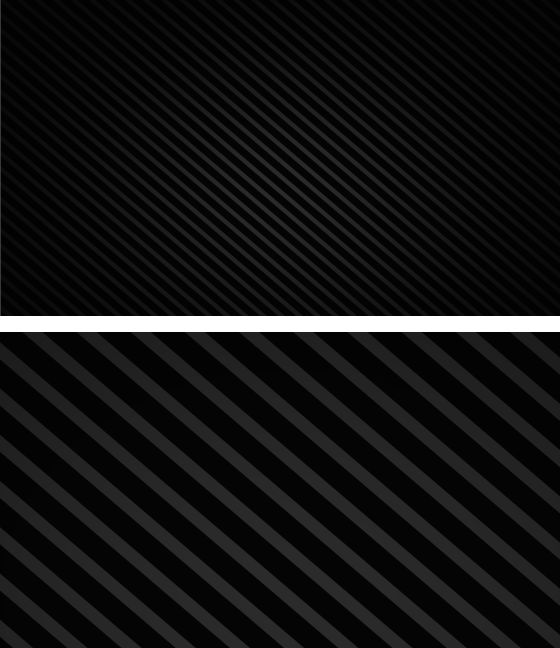
Top: the whole. Bottom: its middle third, enlarged.
Give the GLSL for this pattern, as a WebGL 2 fragment shader.

```glsl
#version 300 es
precision highp float;
// Dark diagonal pinstripes lit by a soft glow just below the centre.

uniform vec2 u_resolution;
out vec4 fragColor;

const vec2 REPEATS = vec2(31.0, 20.5);     // stripes across and down
const float STRIPE_PHASE = 0.594;          // shift, in periods
const float STRIPE_DUTY = 0.37;            // lit fraction of each period
const vec2 GLOW_CENTRE = vec2(0.505, 0.40);
const vec2 GLOW_SCALE = vec2(1.0, 0.75);
const float GLOW_FALLOFF = 9.0;
const vec3 STRIPE_DIM = vec3(0.030);
const vec3 STRIPE_LIT = vec3(0.168);
const vec3 GROUND_DIM = vec3(0.006);
const vec3 GROUND_LIT = vec3(0.016);
const vec3 RIM_COLOUR = vec3(0.30);
const float RIM_WIDTH = 0.0013;

// Coverage of a periodic band centred on whole values of t.
float stripeMask(float t, float duty, float blur) {
    float dist = abs(fract(t + 0.5) - 0.5) - 0.5 * duty;
    return 1.0 - smoothstep(-blur, blur, dist);
}

// Elliptical light that fades smoothly from its centre.
float glow(vec2 p, vec2 centre, vec2 scale, float falloff) {
    vec2 d = (p - centre) * scale;
    return exp(-falloff * dot(d, d));
}

void main() {
    vec2 uv = gl_FragCoord.xy / u_resolution;

    // Stripes descending to the right
    float t = dot(uv, REPEATS) - STRIPE_PHASE;
    float blur = 0.7 * length(REPEATS / u_resolution);
    float stripe = stripeMask(t, STRIPE_DUTY, blur);

    // Light on ground and stripes
    float light = glow(uv, GLOW_CENTRE, GLOW_SCALE, GLOW_FALLOFF);
    vec3 ground = mix(GROUND_DIM, GROUND_LIT, light);
    vec3 band = mix(STRIPE_DIM, STRIPE_LIT, light);
    vec3 colour = mix(ground, band, stripe);

    // Thin pale rim along the left edge
    float pixel = 1.0 / u_resolution.x;
    float rim = clamp((RIM_WIDTH - uv.x) / pixel + 0.5, 0.0, 1.0);
    colour = mix(colour, RIM_COLOUR, rim);

    fragColor = vec4(colour, 1.0);
}
```
